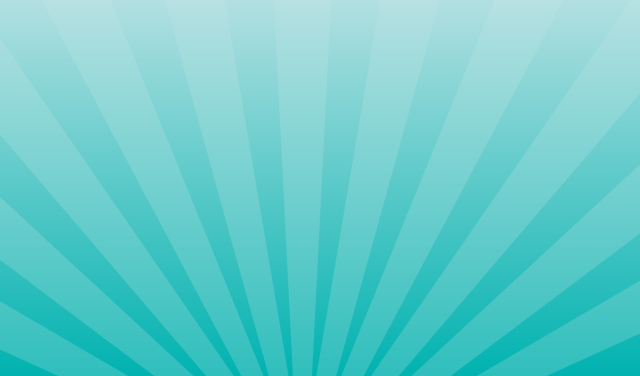
This background is drawn by a WebGL 1 fragment shader. Its source:

```glsl
precision highp float;

uniform vec2 u_resolution;

const vec3 DEEP_TEAL = vec3(0.0, 0.70, 0.69);
const vec3 PALE_AQUA = vec3(0.70, 0.877, 0.882);
const vec3 BEAM_TINT = vec3(0.77, 0.90, 0.90);

// Vertical gradient, height runs from 0 at the bottom to 1 at the top
vec3 skyGradient(float height) {
    return mix(DEEP_TEAL, PALE_AQUA, clamp(height, 0.0, 1.0));
}

// Signed distance to a fan of widening beams around the upward axis
float beamFan(vec2 p, float spacing, float lastBeam, float baseHalfWidth, float spread) {
    float angle = atan(p.x, p.y);
    float beam = clamp(floor(angle / spacing + 0.5), -lastBeam, lastBeam);
    float localAngle = angle - beam * spacing;
    vec2 local = length(p) * vec2(sin(localAngle), cos(localAngle));
    return (abs(local.x) - baseHalfWidth - spread * local.y) / sqrt(1.0 + spread * spread);
}

// Antialiased coverage of a signed distance
float coverage(float dist, float pixel) {
    return 1.0 - smoothstep(-0.7 * pixel, 0.7 * pixel, dist);
}

void main() {
    // Height of the canvas is one unit, x is centred
    vec2 pos = (gl_FragCoord.xy - vec2(0.5 * u_resolution.x, 0.0)) / u_resolution.y;
    float pixel = 1.0 / u_resolution.y;

    // The beams spring from a pivot below the canvas
    vec2 pivot = vec2(-0.0467, -0.283);
    float beams = beamFan(pos - pivot, 0.2187, 5.0, 0.011, 0.0507);

    vec3 color = skyGradient(pos.y);
    color = mix(color, BEAM_TINT, 0.24 * coverage(beams, pixel));
    gl_FragColor = vec4(color, 1.0);
}
```
